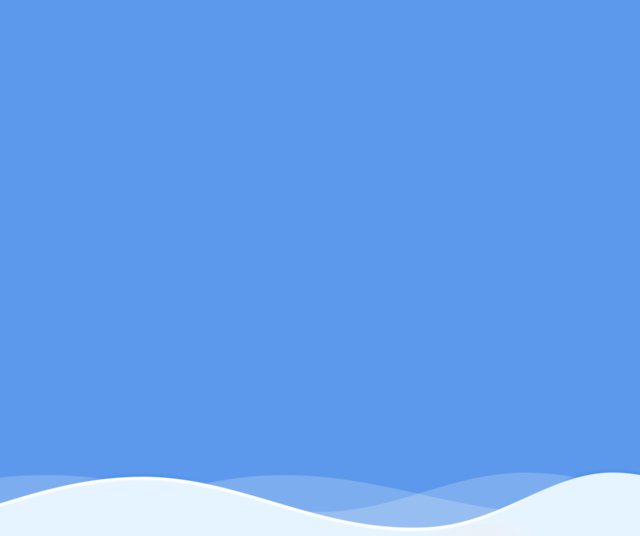
Reproduce this background procedurally as a WebGL 1 fragment shader.

```glsl
precision highp float;

uniform vec2 u_resolution;

#define SKY vec3(0.36, 0.60, 0.925)
#define MIST vec3(1.0, 1.0, 0.98)
#define SNOW vec3(0.90, 0.957, 1.0)
#define SHADE vec3(0.27, 0.53, 0.90)
#define PEARL vec3(0.93, 0.94, 0.965)
#define MIST_ALPHA 0.2
#define RIM_WIDTH 0.009
#define SOFTNESS 0.0018
#define PI 3.14159

// Height change between two knots: x, height, skew of the approach
float span(vec3 a, vec3 b, float x) {
    float t = clamp((x - a.x) / (b.x - a.x), 0.0, 1.0);
    return (b.y - a.y) * (0.5 - 0.5 * cos(PI * pow(t, b.z)));
}

// Smooth wave through alternating troughs and crests
float wave(float x, vec3 a, vec3 b, vec3 c, vec3 d, vec3 e) {
    return a.y + span(a, b, x) + span(b, c, x) + span(c, d, x) + span(d, e, x);
}

// Antialiased coverage below a wave
float below(float depth) {
    float soft = max(SOFTNESS, 0.75 / u_resolution.y);
    return smoothstep(-soft, soft, depth);
}

void main() {
    vec2 p = gl_FragCoord.xy / u_resolution;

    float farWave = wave(p.x,
        vec3(-0.352, 0.045, 1.0), vec3(0.072, 0.1137, 1.0),
        vec3(0.501, 0.045, 1.0), vec3(0.820, 0.118, 1.0),
        vec3(1.185, 0.045, 1.0));
    float midWave = wave(p.x,
        vec3(-0.300, 0.1137, 1.0), vec3(0.052, 0.042, 1.0),
        vec3(0.443, 0.1137, 1.0), vec3(0.872, 0.042, 1.0),
        vec3(1.250, 0.1137, 1.0));
    float frontWave = wave(p.x,
        vec3(-0.297, -0.017, 1.0), vec3(0.224, 0.1106, 1.0),
        vec3(0.645, 0.0156, 0.97), vec3(0.957, 0.1184, 1.12),
        vec3(1.276, 0.0156, 1.0));

    // Translucent waves, brighter where they overlap
    vec3 color = SKY;
    color = mix(color, MIST, MIST_ALPHA * below(farWave - p.y));
    color = mix(color, MIST, MIST_ALPHA * below(midWave - p.y));

    // Thin blue shade above the front crests
    float depth = frontWave - p.y;
    float crest = smoothstep(0.097, 0.110, frontWave);
    float shade = exp(-pow(abs(depth) / 0.005, 2.0));
    color = mix(color, SHADE, 0.55 * crest * shade);

    // Front wave with a pearly patch and a white rim fading to the right
    vec2 patchPos = (p - vec2(0.755, 0.0)) / vec2(0.06, 0.025);
    vec3 front = mix(SNOW, PEARL, 0.8 * exp(-dot(patchPos, patchPos)));
    float rim = 1.0 - smoothstep(0.35 * RIM_WIDTH, RIM_WIDTH, depth);
    rim *= 1.0 - smoothstep(0.74, 0.86, p.x);
    front = mix(front, vec3(1.0), rim);
    color = mix(color, front, below(depth));

    gl_FragColor = vec4(color, 1.0);
}
```
